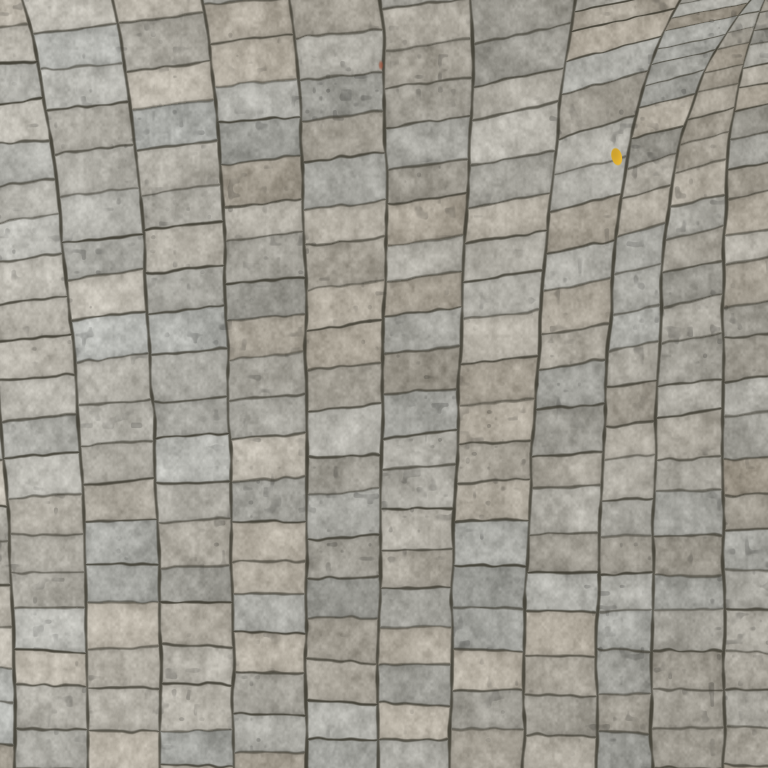
Write a three.js fragment shader that draws this texture.

```glsl
varying vec2 vUv;

const float COLUMN_PITCH = 0.0944;
const float FIRST_JOINT = 0.0208;
const float NARROWING = 0.0221;
const float ROWS = 19.2;
const float ROW_JITTER = 0.22;
const float SIDE_JOINT = 0.0020;
const float BED_JOINT = 0.0014;
const float SOFTNESS = 0.0015;
const vec3 STONE = vec3(0.655, 0.645, 0.612);
const vec3 WARM_TINT = vec3(0.012, 0.0, -0.012);
const vec3 JOINT = vec3(0.25, 0.24, 0.20);
const vec3 LEAF = vec3(0.86, 0.68, 0.20);
const vec2 LEAF_POS = vec2(0.803, 0.796);
const vec3 RUST = vec3(0.62, 0.33, 0.24);

float hash(vec2 p) {
  return fract(sin(dot(p, vec2(127.1, 311.7))) * 43758.5453);
}

float noise(vec2 p) {
  vec2 i = floor(p), f = fract(p);
  f = f * f * (3.0 - 2.0 * f);
  return mix(mix(hash(i), hash(i + vec2(1.0, 0.0)), f.x),
             mix(hash(i + vec2(0.0, 1.0)), hash(i + 1.0), f.x), f.y);
}

float fbm(vec2 p) {
  float sum = 0.0, amp = 0.5;
  for (int i = 0; i < 4; i++) {
    sum += amp * noise(p);
    p = p * 2.03 + 17.3;
    amp *= 0.5;
  }
  return sum / 0.9375;
}

// Side joint of a column: upright below, fanning out and pinched at top right
float sideJoint(float i, float y) {
  float beyond = clamp(i - 7.0, 0.0, 3.0);
  float lean = 0.0221 * (i - 4.1) - 0.030 * beyond - 0.0052 * beyond * beyond;
  float q = (i - 9.0) / 1.5;
  float bend = 0.120 * exp(-q * q) - 0.018;
  float wobble = 0.004 * (noise(vec2(y * 22.0, i * 7.0)) - 0.5);
  return FIRST_JOINT + COLUMN_PITCH * i - NARROWING * step(8.5, i)
       + lean * y * y + bend * pow(y, 8.0) + wobble;
}

// Height of a bed joint above its even row line, with a slight tilt
float bedOffset(float column, float row, float across) {
  vec2 id = vec2(column, row);
  return 0.2 + ROW_JITTER * (hash(id + 3.7) - 0.5)
       + 0.14 * across * (hash(id + 9.1) - 0.5);
}

float line(float d, float halfWidth) {
  return 1.0 - smoothstep(halfWidth - SOFTNESS, halfWidth + SOFTNESS, d);
}

void main() {
  vec2 uv = vUv;

  // Find the column
  float column = -1.0, left = sideJoint(-1.0, uv.y), right = left;
  for (int i = 0; i < 13; i++) {
    right = sideJoint(float(i), uv.y);
    if (right > uv.x) break;
    column = float(i);
    left = right;
  }
  float middle = 0.5 * (left + right);
  float across = (uv.x - middle) / max(right - left, 0.001);

  // Slanted rows, crowded toward the top right corner
  float q = (middle - 0.83) / 0.17;
  float slope = mix(-0.02, 0.11, smoothstep(0.1, 0.6, uv.y))
              + 0.22 * smoothstep(0.35, 0.9, uv.y) * exp(-q * q);
  float corner = smoothstep(0.76, 0.95, middle);
  float y = uv.y - slope * (uv.x - middle);
  float rate = ROWS + 1.6 * (hash(vec2(column, 5.0)) - 0.5);
  float v = y * rate + 4.0 * corner * pow(max(y, 0.0), 8.0)
          + 5.0 * hash(vec2(column, 21.0));
  float density = rate + 32.0 * corner * pow(max(y, 0.0), 7.0);
  v += 0.07 * (noise(uv * vec2(70.0, 45.0)) - 0.5);
  float row = floor(v);
  if (v < row + bedOffset(column, row, across)) row -= 1.0;
  float below = v - row - bedOffset(column, row, across);
  float above = row + 1.0 + bedOffset(column, row + 1.0, across) - v;
  vec2 id = vec2(column, row);

  // Tone of each stone, with stains and grain
  float patchy = fbm(uv * 24.0 + id * 3.1) - 0.5;
  float mottle = fbm(uv * vec2(95.0, 75.0) + 40.0) - 0.5;
  float grain = noise(uv * vec2(290.0, 240.0)) - 0.5;
  float tone = 0.10 * (hash(id + 1.3) - 0.5) + 0.17 * patchy
             + 0.18 * mottle + 0.06 * grain;
  tone += 0.05 * (1.0 - smoothstep(0.0, 0.35, uv.x)) - 0.025 * uv.x + 0.015;
  vec3 color = STONE + tone + WARM_TINT * (2.6 * hash(id + 6.2) - 1.3 + uv.x * 0.5);
  float pits = smoothstep(0.72, 0.9, noise(uv * 110.0 + 8.0))
             * smoothstep(0.45, 0.7, fbm(uv * 18.0));
  color *= 1.0 - 0.16 * pits;

  // Joints of uneven width and depth
  float wear = noise(uv * 60.0 + 31.0);
  float thin = 1.0 - 0.45 * corner * smoothstep(0.7, 1.0, uv.y);
  float sideDist = min(uv.x - left, right - uv.x);
  float bedDist = min(below, above) / density;
  float bedRow = below < above ? row : row + 1.0;
  float depth = mix(0.5, 1.0, hash(vec2(column, bedRow) + 14.0));
  float side = line(sideDist, SIDE_JOINT * thin * mix(0.6, 1.3, wear)) * mix(0.7, 1.0, wear);
  float bed = line(bedDist, BED_JOINT * thin * mix(0.6, 1.5, wear)) * depth;
  float edge = exp(-min(sideDist, bedDist) / 0.004);
  color *= 1.0 - 0.13 * edge * thin;
  color = mix(color, JOINT, max(side, bed) * 0.92);

  // Rust speck and fallen leaf
  float rust = length((uv - vec2(0.496, 0.915)) * vec2(1.0, 0.5));
  color = mix(color, RUST, 0.7 * line(rust, 0.0025));
  vec2 leaf = uv - LEAF_POS;
  leaf.x += 0.15 * leaf.y;
  float leafDist = length(leaf * vec2(1.6, 1.0)) - 0.011;
  color = mix(color, LEAF * (0.9 + 0.3 * wear), line(leafDist, 0.0));

  gl_FragColor = vec4(clamp(color, 0.0, 1.0), 1.0);
}
```
